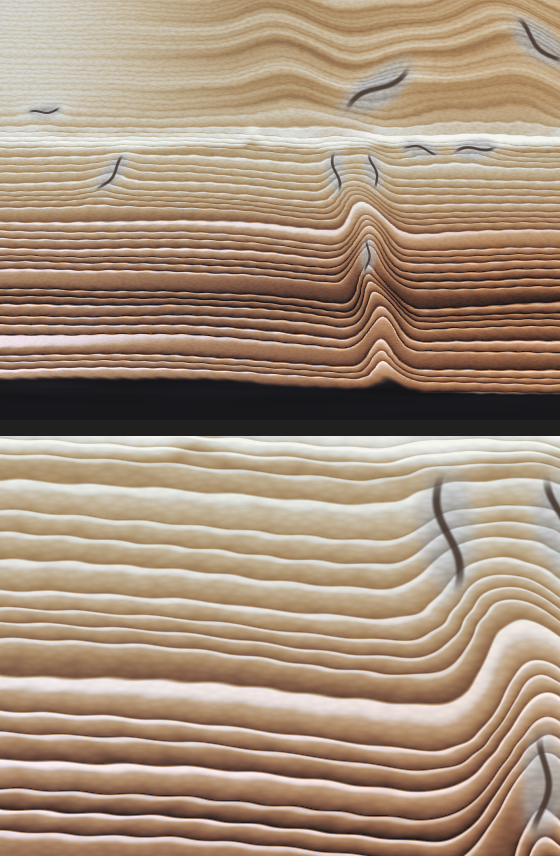
Top: the whole. Bottom: its middle third, enlarged.
This texture is drawn by a Shadertoy shader. Its source:

```glsl
// Weathered softwood: raised grain ridges, knots and a buckled spine above a dark base.
const vec3 SHADOW = vec3(0.10, 0.10, 0.115);
const vec3 UMBER  = vec3(0.31, 0.23, 0.19);
const vec3 BROWN  = vec3(0.51, 0.38, 0.29);
const vec3 TAN    = vec3(0.66, 0.55, 0.40);
const vec3 CREAM  = vec3(0.76, 0.70, 0.59);
const vec3 PALE   = vec3(0.83, 0.83, 0.81);
const vec3 WHITE  = vec3(0.96, 0.96, 0.94);
const vec3 KNOT_GREY = vec3(0.70, 0.71, 0.72);
const float BASE_EDGE = 0.102;
const float SPINE_HEIGHT = 0.09;
const float SPINE_WIDTH = 0.048;
const float BAND_Y = 0.668;
const float KNOT_PUSH = 0.28;
const int KNOTS = 9;
// centre, half length, angle
const vec4 KNOT[KNOTS] = vec4[KNOTS](
    vec4(0.90, 0.79, 0.105, 0.6), vec4(1.28, 0.90, 0.09, -0.75),
    vec4(0.265, 0.585, 0.06, 0.9), vec4(0.80, 0.59, 0.055, -1.45),
    vec4(0.89, 0.595, 0.05, -1.4), vec4(1.0, 0.645, 0.05, -0.2),
    vec4(1.13, 0.645, 0.06, 0.15), vec4(0.105, 0.735, 0.045, 0.15),
    vec4(0.875, 0.39, 0.045, 1.5));

float hash(float n) { return fract(sin(n * 91.7) * 4375.5); }

vec2 hash2(vec2 c) {
    return fract(sin(vec2(dot(c, vec2(127.1, 311.7)), dot(c, vec2(269.5, 183.3)))) * 4375.5);
}

// Distance to the nearest scattered point
float cellular(vec2 p) {
    vec2 cell = floor(p);
    float nearest = 2.0;
    for (int j = -1; j <= 1; j++)
    for (int i = -1; i <= 1; i++) {
        vec2 c = cell + vec2(i, j);
        nearest = min(nearest, length(c + hash2(c) - p));
    }
    return nearest;
}

float waves(vec2 p) {
    float sum = 0.0, amp = 0.5;
    for (int i = 0; i < 4; i++) {
        sum += amp * sin(p.x + 1.7 * sin(p.y + float(i)));
        p = mat2(1.6, 0.7, -0.7, 1.6) * p + 2.3;
        amp *= 0.55;
    }
    return sum;
}

float bell(float d, float width) { return exp(-d * d / (width * width)); }

// Wood colour from shadow (0) to highlight (1)
vec3 woodTone(float t) {
    vec3 c = mix(SHADOW, UMBER, clamp(t / 0.2, 0.0, 1.0));
    c = mix(c, BROWN, clamp((t - 0.2) / 0.2, 0.0, 1.0));
    c = mix(c, TAN, clamp((t - 0.4) / 0.2, 0.0, 1.0));
    c = mix(c, CREAM, clamp((t - 0.6) / 0.17, 0.0, 1.0));
    c = mix(c, PALE, clamp((t - 0.77) / 0.13, 0.0, 1.0));
    return mix(c, WHITE, clamp((t - 0.9) / 0.2, 0.0, 1.0));
}

void mainImage(out vec4 fragColor, in vec2 fragCoord) {
    vec2 uv = fragCoord / iResolution.y;
    float x = uv.x, y = uv.y;
    float upper = smoothstep(0.66, 0.78, y);
    float lower = smoothstep(0.62, 0.32, y);

    // Warp the grain: tilt, slow waves and the spine
    float spine = x - (0.94 - 0.15 * y + 0.008 * sin(y * 31.0));
    float lift = SPINE_HEIGHT * smoothstep(0.02, 0.24, y) * smoothstep(0.74, 0.42, y);
    float h = y + 0.035 * smoothstep(0.3, 1.2, x) * (1.0 - upper);
    h -= lift * (bell(spine, SPINE_WIDTH) - 0.16 * bell(spine, 0.2));
    h += 0.0035 * waves(vec2(x * 9.0, y * 14.0)) + 0.0007 * sin(x * 130.0 + 5.0 * sin(y * 60.0));
    h += upper * smoothstep(0.2, 0.8, x) * (0.028 * sin(x * 12.0 + 3.4) + 0.01 * sin(x * 23.0 + y * 9.0));

    // Knots push the grain aside and carry a crack
    float knotMask = 0.0, crack = 0.0, halo = 0.0;
    for (int i = 0; i < KNOTS; i++) {
        vec4 k = KNOT[i];
        float ca = cos(k.w), sa = sin(k.w);
        vec2 q = mat2(ca, -sa, sa, ca) * (uv - k.xy) / (k.z * vec2(1.0, 0.45));
        float r = length(q) + 0.16 * waves(q * 2.5 + float(i) * 4.0);
        float glow = exp(-0.6 * dot(q, q));
        h -= KNOT_PUSH * k.z * glow;
        halo = max(halo, glow);
        knotMask = max(knotMask, 1.0 - smoothstep(0.5, 1.25, r));
        float line = abs(q.y + 0.25 * sin(q.x * 3.5 + float(i)));
        crack = max(crack, smoothstep(0.2, 0.05, line) * smoothstep(0.95, 0.6, abs(q.x)));
    }

    // Ridges grow finer and softer with distance
    float phase = 34.0 * h + 5.0 * h * h + 15.0 * h * h * h;
    phase += 0.35 * sin(h * 47.0) + 0.25 * sin(h * 83.0 + x * 1.5);
    float f = fract(phase), id = floor(phase);
    float blur = clamp(fwidth(phase) * 1.3 + 0.04 + 0.35 * upper, 0.04, 0.6);
    float fall = 1.0 - smoothstep(1.0 - blur, 1.0, f);
    float face = pow(f, 0.75) * fall;
    float crest = smoothstep(0.66, 0.86, f) * fall;
    float contrast = mix(0.3, 0.72, lower) * (1.0 - 0.6 * upper);

    // Light: dark lower ridges, pale middle, hazy top left
    float tone = mix(0.73, 0.45, lower) + contrast * (face - 0.5);
    tone += (0.13 + 0.14 * lower) * crest * (1.0 - 0.7 * upper) * mix(1.15, 0.75, smoothstep(0.2, 1.3, x));
    tone += (hash(id) - 0.5) * mix(0.07, 0.17, lower) * (1.0 - 0.7 * upper);
    tone -= 0.1 * bell(y - 0.29, 0.06);
    tone += 0.2 * lower * bell(spine, 0.028) + 0.06 * lower * smoothstep(0.7, 0.0, x);
    float streak = waves(vec2(h * 62.0, x * 1.3)) + 0.4 * sin(h * 150.0);
    tone += upper * (0.15 * smoothstep(0.15, 0.75, x) * streak - 0.05 * smoothstep(0.3, 0.9, x));
    tone += 0.16 * upper * smoothstep(0.65, 0.0, x) + 0.1 * halo * (1.0 - lower);
    float bandY = BAND_Y + 0.007 * waves(vec2(x * 13.0, 1.0)) + 0.012 * bell(x - 0.6, 0.02);
    tone += 0.28 * bell(y - bandY, 0.02) - 0.12 * bell(y - bandY + 0.025, 0.009) * smoothstep(0.2, 0.5, x);
    float fibre = cellular(uv * vec2(85.0, 210.0));
    tone += 0.07 * (0.5 - fibre);

    // Colour: warm to the right, rosy low down, grey knots
    vec3 col = woodTone(tone);
    col *= mix(vec3(1.0), vec3(1.06, 0.96, 0.86), smoothstep(0.4, 1.2, x) * (lower + 0.6 * upper) * 0.8);
    col *= mix(vec3(1.0), vec3(1.02, 0.96, 1.0), lower);
    col = mix(col, KNOT_GREY * (0.8 + 0.35 * face + 0.15 * (0.5 - fibre)), 0.75 * knotMask);
    col = mix(col, UMBER * 0.8, 0.85 * crack * knotMask);

    // Dark base below the last ridge
    float edge = BASE_EDGE + 0.003 * waves(vec2(x * 15.0, 3.0));
    vec3 base = SHADOW * (0.95 + 0.25 * waves(vec2(y * 90.0, x * 4.0)) * smoothstep(0.0, 0.1, y));
    col = mix(base, col, smoothstep(edge - 0.008, edge + 0.004, h));
    fragColor = vec4(clamp(col, 0.0, 1.0), 1.0);
}
```
